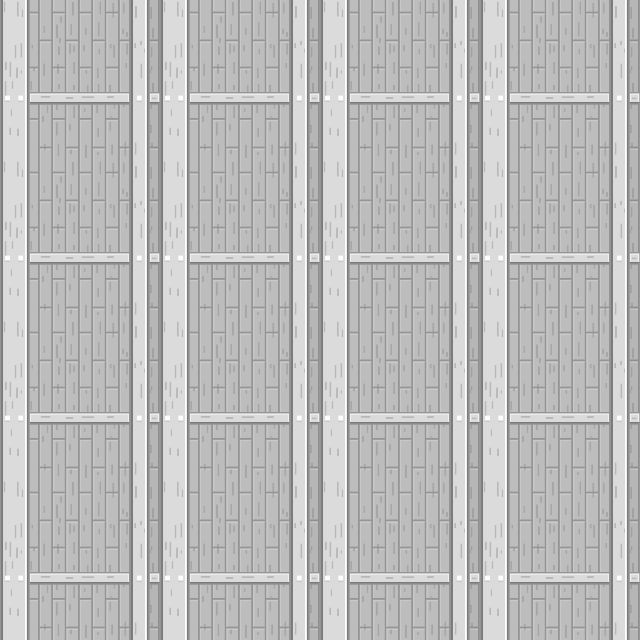
Give the GLSL for this pattern, as a three.js fragment shader.

```glsl
// Timber wall in greys: staggered planks behind wide and narrow posts, crossed
// by pegged rails. One cell, 192 units square, repeats 4 by 4; its parts are
// wrapped bands, and its grain is one hashed dash per scatter-grid cell.
varying vec2 vUv;

const float REPEATS = 4.0;
const float CELL = 192.0;          // units per repeat
const float SOFT = 0.5;            // half width of smoothed edges
const float PLANK_W = 16.0;
const float PLANK_SHIFT = 1.4;
const vec3 JOINTS_EVEN = vec3(15.0, 81.0, 142.5);
const vec3 JOINTS_ODD = vec3(48.5, 113.0, 177.0);
const vec2 WIDE_POST = vec2(3.8, 32.0);
const vec2 THIN_POST = vec2(159.4, 176.0);
const vec2 RAIL = vec2(112.2, 122.4);
const vec2 PEG_Y = vec2(114.7, 120.7);

const float WHITE = 0.99;
const float LIGHT = 0.86;
const float PLANK = 0.74;
const float PLANK_EDGE = 0.79;
const float POST_WEAR = 0.72;
const float GRAIN = 0.65;
const float DARK = 0.585;
const float DEEP = 0.48;

float hash(vec2 p, float seed) {
  vec3 q = fract(vec3(p.xyx + seed) * vec3(0.1031, 0.1130, 0.0973));
  q += dot(q, q.yzx + 33.33);
  return fract((q.x + q.y) * q.z);
}

// Coverage of the interval a..b, wrapping at the cell border.
float band(float x, float a, float b) {
  float d = abs(mod(x - 0.5 * (a + b) + 0.5 * CELL, CELL) - 0.5 * CELL);
  return 1.0 - smoothstep(-SOFT, SOFT, d - 0.5 * (b - a));
}

float box(vec2 p, vec2 xs, vec2 ys) {
  return band(p.x, xs.x, xs.y) * band(p.y, ys.x, ys.y);
}

// One dash per grid cell, kept a margin inside it, sized from shortest to longest.
float dashes(vec2 p, vec2 grid, vec2 margin, vec2 shortest, vec2 longest, float chance, float seed) {
  vec2 id = floor(p / grid);
  vec2 size = mix(shortest, longest, hash(id, seed));
  vec2 room = max(grid - size - 2.0 * margin, 0.0);
  vec2 start = margin + room * vec2(hash(id, seed + 7.0), hash(id, seed + 13.0));
  vec2 d = abs(p - id * grid - start - 0.5 * size) - 0.5 * size;
  vec2 cover = 1.0 - smoothstep(-SOFT, SOFT, d);
  return cover.x * cover.y * step(hash(id, seed + 23.0), chance);
}

float planks(vec2 p) {
  float across = mod(p.x + PLANK_SHIFT, CELL);
  float column = floor(across / PLANK_W);
  float u = mod(across, PLANK_W);
  vec3 joints = mod(column, 2.0) < 0.5 ? JOINTS_EVEN : JOINTS_ODD;

  // Pale bevels to the right of seams and below joints
  float bevel = band(u, 1.0, 2.6);
  float seam = max(band(u, -1.0, 1.0), band(u, PLANK_W - 1.0, PLANK_W + 1.0));
  for (int i = 0; i < 3; i++) {
    bevel = max(bevel, band(p.y, joints[i] + 1.0, joints[i] + 2.8));
    seam = max(seam, band(p.y, joints[i] - 1.1, joints[i] + 1.1));
  }
  float shade = mix(PLANK, PLANK_EDGE, bevel);
  vec2 g = vec2(across, p.y);
  vec2 inset = vec2(4.2, 1.0);
  float grain = dashes(g, vec2(PLANK_W, 24.0), inset, vec2(1.8, 4.0), vec2(2.0, 18.0), 0.75, 3.0);
  grain = max(grain, dashes(g, vec2(PLANK_W, 32.0), inset, vec2(1.8, 2.0), vec2(1.8, 9.0), 0.35, 41.0));
  return mix(mix(shade, GRAIN, grain), DARK, seam);
}

float addRail(float shade, vec2 p, vec2 xs) {
  shade = mix(shade, DARK, box(p, xs, vec2(RAIL.x - 1.8, RAIL.y + 3.2)));
  shade = mix(shade, DEEP, box(p, xs, vec2(RAIL.y, RAIL.y + 1.7)));
  shade = mix(shade, LIGHT, box(p, xs, RAIL));
  float wear = dashes(p - vec2(0.0, RAIL.x + 2.0), vec2(CELL / 8.0, 6.0), vec2(1.0, 0.5),
                      vec2(4.0, 2.0), vec2(20.0, 2.2), 0.85, 61.0);
  shade = mix(shade, POST_WEAR, wear * box(p, xs, RAIL + vec2(2.0, -1.5)));
  float rim = max(box(p, xs, vec2(RAIL.x, RAIL.x + 1.4)),
                  max(box(p, vec2(xs.x, xs.x + 1.6), RAIL), box(p, vec2(xs.y - 1.6, xs.y), RAIL)));
  return mix(shade, WHITE, 0.6 * rim);
}

float addPost(float shade, vec2 p, vec2 xs, float seed) {
  // Contact shadow, deepest next to the post
  shade = mix(shade, DARK, band(p.x, xs.x - 4.4, xs.y + 3.6));
  shade = mix(shade, DEEP, band(p.x, xs.x - 2.2, xs.y + 2.0));
  shade = mix(shade, LIGHT, band(p.x, xs.x, xs.y));
  vec2 g = p - vec2(xs.x, 0.0);
  float wear = dashes(g, vec2(6.5, 24.0), vec2(0.6, 1.0), vec2(1.7, 3.0), vec2(2.0, 18.0), 0.4, seed);
  shade = mix(shade, POST_WEAR, wear * band(p.x, xs.x, xs.y - 1.7));
  return mix(shade, WHITE, band(p.x, xs.y - 1.9, xs.y));
}

float addPeg(float shade, vec2 p, float x) {
  shade = mix(shade, PLANK, box(p, vec2(x, x + 6.0), PEG_Y + 1.2));
  return mix(shade, WHITE, box(p, vec2(x, x + 6.0), PEG_Y));
}

void main() {
  vec2 p = fract(vec2(vUv.x, 1.0 - vUv.y) * REPEATS) * CELL;   // y runs down

  float shade = planks(p);
  shade -= 0.025 * band(p.x, THIN_POST.y, CELL);   // shaded gap between posts
  shade = addRail(shade, p, vec2(WIDE_POST.y + 3.6, THIN_POST.x - 4.2));
  shade = addRail(shade, p, vec2(THIN_POST.y + 3.4, CELL - 0.6));
  shade = addPost(shade, p, WIDE_POST, 83.0);
  shade = addPost(shade, p, THIN_POST, 107.0);
  shade = addPeg(shade, p, WIDE_POST.x + 2.2);
  shade = addPeg(shade, p, WIDE_POST.x + 18.2);
  shade = addPeg(shade, p, THIN_POST.x + 4.6);
  gl_FragColor = vec4(vec3(shade), 1.0);
}
```
